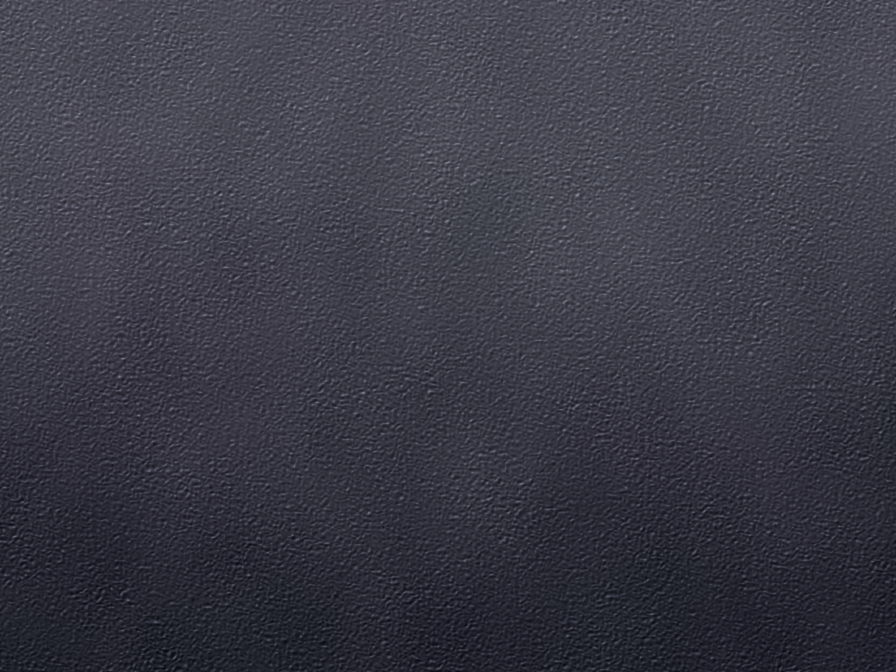
A Shadertoy shader for this texture:

```glsl
// Dark blue-grey leather: a soft light falloff from top to bottom with cloudy
// smudges, covered by a fine pebbled grain. The grain is a gradient noise
// height field, embossed by its slope toward a light above and to the left.

const vec3  SHADOW_COLOR  = vec3(0.122, 0.130, 0.170);
const vec3  LIGHT_COLOR   = vec3(0.300, 0.295, 0.345);
const vec3  GLINT_COLOR   = vec3(0.94, 0.99, 1.08);
const vec3  PLUM_TINT     = vec3(0.013, -0.007, 0.007);
const vec2  GRAIN_SCALE   = vec2(156.0, 186.0);  // cells per canvas height
const vec2  LIGHT_DIR     = vec2(-0.45, 0.89);
const float EMBOSS_STEP   = 0.28;   // slope sample distance, in cells
const float GRAIN_DEPTH   = 0.100;
const float GLINT_DEPTH   = 0.150;
const float CLOUD_AMOUNT  = 0.24;
const float SMUDGE_DEPTH  = 0.030;

vec2 hashGradient(vec2 cell) {
    vec3 p = fract(cell.xyx * vec3(0.1031, 0.1030, 0.0973));
    p += dot(p, p.yzx + 33.33);
    float angle = 6.28318 * fract((p.x + p.y) * p.z);
    return vec2(cos(angle), sin(angle));
}

float gradientNoise(vec2 p) {
    vec2 cell = floor(p);
    vec2 f = p - cell;
    vec2 blend = f * f * f * (f * (f * 6.0 - 15.0) + 10.0);
    vec2 e = vec2(1.0, 0.0);
    float a = dot(hashGradient(cell), f);
    float b = dot(hashGradient(cell + e.xy), f - e.xy);
    float c = dot(hashGradient(cell + e.yx), f - e.yx);
    float d = dot(hashGradient(cell + e.xx), f - e.xx);
    return mix(mix(a, b, blend.x), mix(c, d, blend.x), blend.y);
}

float cloudNoise(vec2 p) {
    float sum = 0.0;
    float weight = 0.6;
    for (int octave = 0; octave < 3; octave++) {
        sum += weight * gradientNoise(p);
        p = p * 2.03 + 17.3;
        weight *= 0.5;
    }
    return sum;
}

// Rounded pebbles; a turned second layer hides the noise lattice
float leatherHeight(vec2 p) {
    vec2 turned = vec2(0.8 * p.x - 0.6 * p.y, 0.6 * p.x + 0.8 * p.y);
    return gradientNoise(p) + 0.7 * gradientNoise(turned * 1.15 + 41.7);
}

void mainImage(out vec4 fragColor, in vec2 fragCoord) {
    vec2 uv = fragCoord / iResolution.y;
    float across = fragCoord.x / iResolution.x;

    // Broad light, dimmed to the right edge and the lower left corner
    float clouds = cloudNoise(uv * vec2(3.2, 2.3) + 50.0);
    float level = uv.y + CLOUD_AMOUNT * clouds;
    level -= 0.11 * smoothstep(0.70, 1.0, across);
    level -= 0.08 * (1.0 - smoothstep(0.0, 0.35, across)) * (1.0 - uv.y);
    float light = smoothstep(-0.16, 0.86, level);
    vec3 color = mix(SHADOW_COLOR, LIGHT_COLOR, light);

    // Upright smudges and a faint drift between plum and slate
    color += SMUDGE_DEPTH * cloudNoise(uv * vec2(8.5, 5.5) + 11.0);
    color += PLUM_TINT * 1.6 * cloudNoise(uv * 1.9 + 23.0);

    // Embossed grain, worn flatter in patches
    vec2 grainPos = uv * GRAIN_SCALE + 100.0;
    grainPos += 0.5 * vec2(gradientNoise(grainPos * 0.37 + 7.0),
                           gradientNoise(grainPos * 0.37 + 71.0));
    vec2 stepToLight = LIGHT_DIR * EMBOSS_STEP;
    float slope = leatherHeight(grainPos - stepToLight)
                - leatherHeight(grainPos + stepToLight);
    float wear = clamp(0.97 + 0.7 * cloudNoise(uv * 6.5 + 90.0), 0.7, 1.25);
    float glint = max(slope - 0.15, 0.0);
    float relief = GRAIN_DEPTH * slope + GLINT_DEPTH * glint * glint - 0.007;
    color += GLINT_COLOR * relief * wear * mix(0.9, 1.0, light);

    fragColor = vec4(clamp(color, 0.0, 1.0), 1.0);
}
```
